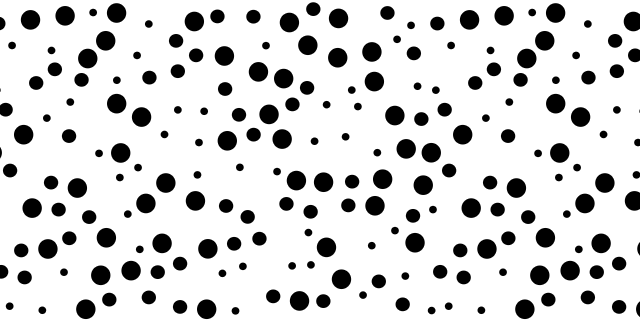
Write a Shadertoy shader that draws this pattern.

```glsl
// Scattered black dots in three sizes on white, repeating sideways.
// Each cell of a brick grid holds one jittered dot; dots that come too
// close push each other apart, which gives an even but irregular spread.

#define ROWS 10.0         // dot rows over the canvas height
#define COLUMNS 14.0      // dot columns in one sideways repeat
#define REPEAT 1.372      // repeat width in canvas heights
#define JITTER 0.72       // random offset range within a cell
#define CLEARANCE 0.031   // wanted gap between dots
#define BIG_SHARE 0.31
#define SMALL_SHARE 0.31
#define BIG_RADII vec2(0.0302, 0.0306)
#define MEDIUM_RADII vec2(0.0223, 0.0214)
#define SMALL_RADII vec2(0.0120, 0.0117)

const vec3 PAPER = vec3(1.0);
const vec3 INK = vec3(0.0);
const vec2 CELL = vec2(REPEAT / COLUMNS, 1.0 / ROWS);

struct Dot { vec2 center; vec2 radii; };

// Integer hash: three random values in 0..1 per cell
vec3 hash3(vec2 cell) {
    uvec3 v = uvec3(ivec3(cell, 7)) * 1664525u + 1013904223u;
    v.x += v.y * v.z; v.y += v.z * v.x; v.z += v.x * v.y;
    v ^= v >> 16u;
    v.x += v.y * v.z; v.y += v.z * v.x; v.z += v.x * v.y;
    return vec3(v >> 8u) / 16777216.0;
}

// Every second row is shifted by half a cell
float brickShift(float row) {
    return 0.5 * mod(row, 2.0);
}

bool outsideRows(float row) {
    return row < 0.0 || row >= ROWS;
}

// Keeps a dot whole at the upper and lower border
float keepInside(float y, float radius) {
    return clamp(y, radius + 0.003, 0.997 - radius);
}

// Jittered dot of a cell, before spacing
Dot seedDot(vec2 cell) {
    vec3 rnd = hash3(vec2(mod(cell.x, COLUMNS), cell.y));
    Dot dot_;
    dot_.radii = rnd.z < BIG_SHARE ? BIG_RADII
               : rnd.z > 1.0 - SMALL_SHARE ? SMALL_RADII : MEDIUM_RADII;
    vec2 offset = 0.5 + JITTER * (rnd.xy - 0.5);
    offset.x += brickShift(cell.y);
    dot_.center = (cell + offset) * CELL;
    dot_.center.y = keepInside(dot_.center.y, dot_.radii.y);
    return dot_;
}

// Dot of a cell after being pushed away from its neighbours
Dot spacedDot(vec2 cell) {
    Dot self = seedDot(cell);
    vec2 push = vec2(0.0);
    for (int j = -1; j <= 1; j++)
    for (int i = -1; i <= 1; i++) {
        vec2 neighbour = cell + vec2(i, j);
        if ((i == 0 && j == 0) || outsideRows(neighbour.y)) continue;
        Dot other = seedDot(neighbour);
        vec2 away = self.center - other.center;
        float dist = max(length(away), 1e-4);
        float wanted = self.radii.x + other.radii.x + CLEARANCE;
        push += 0.5 * max(wanted - dist, 0.0) * away / dist;
    }
    self.center += push;
    self.center.y = keepInside(self.center.y, self.radii.y);
    return self;
}

// Approximate signed distance to an upright ellipse
float ellipseDistance(vec2 p, vec2 radii) {
    return (length(p / radii) - 1.0) * min(radii.x, radii.y);
}

void mainImage(out vec4 fragColor, in vec2 fragCoord) {
    vec2 p = fragCoord / iResolution.y;
    float row = floor(p.y / CELL.y);

    // Nearest dot among the surrounding cells
    float nearest = 1.0;
    for (int j = -1; j <= 1; j++) {
        float r = row + float(j);
        if (outsideRows(r)) continue;
        float column = floor(p.x / CELL.x - brickShift(r));
        for (int i = -1; i <= 1; i++) {
            Dot d = spacedDot(vec2(column + float(i), r));
            nearest = min(nearest, ellipseDistance(p - d.center, d.radii));
        }
    }

    // Edge smoothed over one pixel
    float coverage = clamp(0.5 - nearest * iResolution.y, 0.0, 1.0);
    fragColor = vec4(mix(PAPER, INK, coverage), 1.0);
}
```
